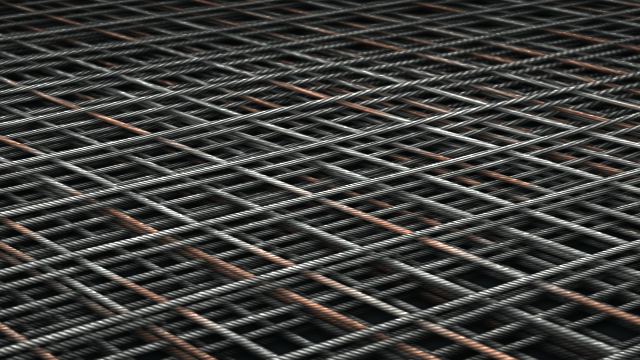
Reproduce this pattern procedurally as a Shadertoy shader.

```glsl
// Stacked sheets of ribbed steel reinforcing mesh, seen in perspective with shallow focus.

float hash(vec2 p) {
    vec3 q = fract(p.xyx * vec3(0.1031, 0.1030, 0.0973));
    q += dot(q, q.yzx + 33.33);
    return fract((q.x + q.y) * q.z);
}

float noise(vec2 p) {
    vec2 i = floor(p), f = fract(p);
    f = f * f * (3.0 - 2.0 * f);
    return mix(mix(hash(i), hash(i + vec2(1, 0)), f.x),
               mix(hash(i + vec2(0, 1)), hash(i + 1.0), f.x), f.y);
}

// Lays one family of parallel bars over the colour below.
// across, along: mesh coordinates in cells; radius: bar radius in cells.
vec3 layBars(vec3 below, float across, float along, float radius,
             float soft, float sheet, float family) {
    vec2 seed = vec2(sheet * 7.0 + 3.0, family * 19.0 + 5.0);
    float loose = min(sheet, 1.0);
    across += loose * 0.34 * (hash(seed) - 0.5);
    float index = round(across);
    vec2 id = vec2(index + 40.0, sheet * 2.0 + family + 11.0);
    float lane = dot(id, vec2(5.0, 17.0));

    // Uneven placement and a slight bend
    float offset = (0.03 + 0.13 * loose) * (hash(id) - 0.5)
                 + 0.05 * (noise(vec2(along * 0.6, lane)) - 0.5);
    float t = (across - index - offset) / radius;

    // Shadow cast just under the bar
    below *= 1.0 - 0.5 * smoothstep(3.0 + soft, 0.5, abs(t + 0.9));

    // Rounded body, lit from above, with slanted ribs
    float light = 0.15 + 0.40 * smoothstep(-1.0, 0.5, t) - 0.08 * smoothstep(0.6, 1.1, t);
    float rib = sin(6.2832 * (along * 23.0 + t * 0.3));
    light *= 1.0 + mix(0.22, 0.42, family) * rib * (1.0 - smoothstep(0.5, 1.3, soft));
    float wear = noise(vec2(along * 3.0, lane));
    float grain = noise(vec2(along * 45.0, lane + t * 1.5));
    light *= 0.72 + 0.38 * wear + 0.3 * grain;
    light += 0.22 * smoothstep(0.72, 0.95, grain) * smoothstep(-0.2, 0.6, t);

    // Rust in patches, mostly on the falling bars
    float rusty = step(mix(0.55, 0.93, family), hash(id + 27.0));
    rusty *= smoothstep(0.25, 0.65, noise(vec2(along * 1.1 + 9.0, lane)));
    vec3 steel = mix(vec3(1.0, 1.01, 0.98), vec3(1.08, 0.76, 0.61), rusty * 0.85);
    steel *= mix(1.12, 0.96, family) * exp(-0.13 * sheet);

    float cover = 1.0 - smoothstep(1.0 - soft, 1.0 + soft, abs(t));
    return mix(below, light * steel, cover);
}

void mainImage(out vec4 fragColor, in vec2 fragCoord) {
    vec2 p = fragCoord / iResolution.y;

    // Ground plane: each bar family meets the horizon at its own vanishing point
    float drop = 1.787 - p.y;
    vec2 ground = vec2(p.x + 2.662, 6.25 - p.x) / drop;
    vec2 pitch = vec2(0.36, 0.49);
    vec2 radius = 0.0066 * sqrt(1.0 + ground * ground) / pitch;

    // Focus is sharpest across the middle
    float blur = 0.0042 * smoothstep(0.55, 1.0, p.y) + 0.0022 * smoothstep(0.3, 0.0, p.y);
    float soft = (0.8 / iResolution.y + blur) / (drop * 0.0066);

    // Sheets from the deepest up to the top one
    vec3 color = vec3(0.045, 0.055, 0.057);
    for (int i = 8; i >= 0; i--) {
        float sheet = float(i);
        float depth = 0.031 * sheet + 0.012 * min(sheet, 1.0) * hash(vec2(sheet, 4.0));
        vec2 cell = (ground * (1.0 + depth) - vec2(3.0, 4.03)) / pitch;
        color = layBars(color, cell.x, cell.y, radius.x, soft, sheet, 0.0);
        color = layBars(color, cell.y, cell.x, radius.y, soft, sheet, 1.0);
    }

    // Far edge and corners fall into shade
    color *= 1.0 - 0.4 * smoothstep(0.65, 1.05, p.y);
    vec2 centered = fragCoord / iResolution.xy - 0.5;
    color *= 1.1 - 0.5 * dot(centered, centered);
    color = color * 1.08 + vec3(0.012, 0.018, 0.018);
    fragColor = vec4(clamp(color, 0.0, 1.0), 1.0);
}
```
